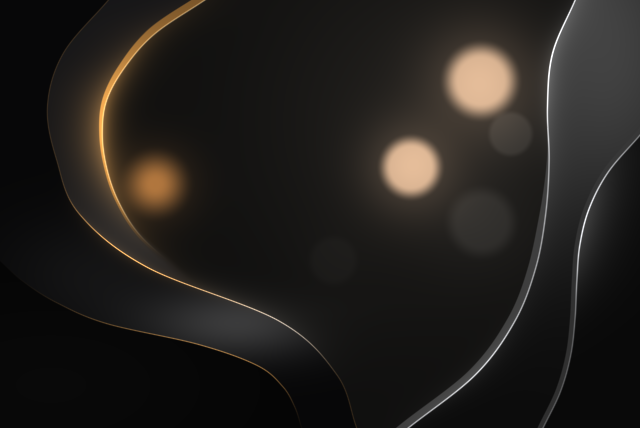
Give the GLSL for this background, as a Shadertoy shader.

```glsl
const vec3 GOLD = vec3(1.0, 0.70, 0.34);
const vec3 SILVER = vec3(0.92, 0.93, 0.95);
const vec3 CREAM = vec3(0.72, 0.58, 0.46);
const vec3 AMBER = vec3(0.58, 0.37, 0.17);
const vec3 SMOKE = vec3(0.085, 0.083, 0.08);

// Edge positions x at evenly spaced heights, from bottom to top
const float OUTER_EDGE[9] = float[9](0.836, 0.789, 0.654, 0.346, 0.186, 0.133, 0.111, 0.148, 0.254);
const float GOLD_ARC[9] = float[9](0.410, 0.326, 0.277, 0.250, 0.240, 0.250, 0.293, 0.363, 0.479);
const float LOWER_EDGE[9] = float[9](0.707, 0.691, 0.662, 0.602, 0.465, 0.250, 0.133, 0.055, 0.0);
const float RIGHT_EDGE[9] = float[9](0.957, 1.115, 1.207, 1.256, 1.279, 1.287, 1.283, 1.295, 1.348);
const float CORNER_EDGE[9] = float[9](1.273, 1.314, 1.338, 1.348, 1.352, 1.359, 1.381, 1.426, 1.5);

// Soft lights: centre, radius, edge softness
const int LIGHT_COUNT = 6;
const vec4 LIGHTS[6] = vec4[6](
    vec4(1.127, 0.811, 0.076, 0.024), vec4(0.963, 0.609, 0.064, 0.018),
    vec4(0.365, 0.570, 0.052, 0.042), vec4(1.197, 0.687, 0.050, 0.008),
    vec4(1.129, 0.480, 0.074, 0.020), vec4(0.781, 0.391, 0.054, 0.012));
const vec3 LIGHT_COLORS[6] = vec3[6](
    CREAM, CREAM, AMBER, SMOKE, SMOKE, 0.3 * SMOKE);

float bump(float x, float center, float width) {
    float t = (x - center) / width;
    return exp(-t * t);
}

float blob(vec2 p, vec2 center, vec2 size) {
    vec2 q = (p - center) / size;
    return exp(-dot(q, q));
}

// Catmull-Rom spline x(y), continued as a straight line past its ends
float splineX(float y, float knots[9], float bottom, float spacing) {
    float s = (y - bottom) / spacing;
    float c = clamp(s, 0.0, 8.0);
    int i = min(int(c), 7);
    float t = c - float(i);
    float b = knots[i];
    float d = knots[i + 1];
    float a = i > 0 ? knots[i - 1] : 2.0 * b - d;
    float e = i < 7 ? knots[i + 2] : 2.0 * d - b;
    float x = b + 0.5 * t * (d - a + t * (2.0 * a - 5.0 * b + 4.0 * d - e
            + t * (3.0 * (b - d) + e - a)));
    float endSlope = s < 0.0 ? knots[1] - knots[0] : knots[8] - knots[7];
    return x + (s - c) * endSlope;
}

// Signed distance to an edge, positive on its right
float edgeDistance(vec2 p, float knots[9], float bottom, float spacing) {
    float h = 0.003;
    float x = splineX(p.y, knots, bottom, spacing);
    float slope = (splineX(p.y + h, knots, bottom, spacing)
                 - splineX(p.y - h, knots, bottom, spacing)) / (2.0 * h);
    return (p.x - x) / sqrt(1.0 + slope * slope);
}

float cover(float d, float aa) {
    return smoothstep(-aa, aa, d);
}

float stroke(float d, float halfWidth, float aa) {
    return cover(halfWidth - abs(d), aa);
}

float glow(float d, float reach) {
    return exp(-abs(d) / reach);
}

vec3 softLight(vec2 p, vec4 light, vec3 color) {
    float d = length(p - light.xy);
    float disc = 1.0 - smoothstep(light.z - light.w, light.z + light.w, d);
    float halo = exp(-pow(d / (light.z * 1.75), 2.0));
    return color * (0.80 * disc + 0.27 * halo);
}

void mainImage(out vec4 fragColor, in vec2 fragCoord) {
    vec2 p = fragCoord / iResolution.y;
    p.x *= 1.5 * iResolution.y / iResolution.x;
    float aa = 0.9 / iResolution.y;

    float outer = edgeDistance(p, OUTER_EDGE, 0.0, 0.125);
    float arc = edgeDistance(p, GOLD_ARC, 0.375, 0.078);
    float lower = edgeDistance(p, LOWER_EDGE, 0.0, 0.0488);
    float right = edgeDistance(p, RIGHT_EDGE, 0.0, 0.125);
    float corner = edgeDistance(p, CORNER_EDGE, 0.0, 0.0855);

    // Dark centre with soft lights
    vec3 col = vec3(0.058, 0.057, 0.055);
    col += vec3(0.070, 0.064, 0.056) * blob(p, vec2(1.02, 0.72), vec2(0.42, 0.42));
    col += 0.10 * glow(outer, 0.035) * bump(p.y, 0.27, 0.09);
    for (int i = 0; i < LIGHT_COUNT; i++) {
        col += softLight(p, LIGHTS[i], LIGHT_COLORS[i]);
    }

    // Upper ribbon and its gold arc
    float arcFade = smoothstep(0.39, 0.56, p.y);
    vec3 ribbon = vec3(0.085, 0.085, 0.092) + 0.06 * blob(p, vec2(0.30, 0.44), vec2(0.16, 0.18));
    col = mix(col, ribbon, cover(-arc, aa + 0.012 * (1.0 - arcFade)));
    float arcGlow = bump(p.y, 0.70, 0.20);
    float arcReach = arc < 0.0 ? 0.042 : 0.026;
    col += GOLD * 0.50 * glow(arc, arcReach) * arcGlow;
    float arcWidth = 0.003 + 0.006 * smoothstep(0.6, 1.0, p.y);
    float arcBand = stroke(arc + arcWidth, arcWidth, aa);
    col = mix(col, GOLD * (0.42 + 0.58 * arcGlow), arcBand * arcFade);
    col += vec3(0.35, 0.32, 0.25) * stroke(arc, 0.0015, aa) * arcFade;

    // Lower ribbon with thin lit edges
    vec3 sheet = vec3(0.027, 0.027, 0.030) + 0.05 * blob(p, vec2(0.22, 0.36), vec2(0.22, 0.14));
    sheet += 0.20 * blob(p, vec2(0.56, 0.245), vec2(0.22, 0.085));
    col = mix(col, sheet, cover(-outer, aa));
    float outerGold = bump(p.y, 0.40, 0.10);
    float outerSilver = bump(p.y, 0.25, 0.075);
    col += stroke(outer, 0.0012, aa) * (GOLD * (0.16 + 0.85 * outerGold) + SILVER * 0.5 * outerSilver);
    col += GOLD * 0.13 * glow(outer, 0.012) * outerGold;

    vec3 shadow = vec3(0.018) + 0.016 * blob(p, vec2(0.12, 0.1), vec2(0.4, 0.2));
    col = mix(col, shadow, cover(-lower, aa));
    col += GOLD * 0.60 * stroke(lower, 0.0012, aa) * bump(p.y, 0.17, 0.10);

    // Right panel: lit top, silver rim
    vec3 panel = vec3(0.045) + 0.21 * blob(p, vec2(1.43, 0.88), vec2(0.24, 0.42));
    panel += 0.09 * glow(right, 0.045) * smoothstep(0.0, 0.6, p.y);
    col = mix(col, panel, cover(right, aa));
    float rimWidth = 0.009 * (1.0 - smoothstep(0.40, 0.75, p.y));
    col = mix(col, vec3(0.27), 0.85 * stroke(right + rimWidth, rimWidth, aa) * step(0.0005, rimWidth));
    float rimLight = 0.50 + 0.45 * bump(p.y, 0.86, 0.16) + 0.25 * bump(p.y, 0.15, 0.12);
    col += SILVER * rimLight * stroke(right, 0.0016, aa);
    col += 0.14 * glow(right, 0.020) * (bump(p.y, 0.84, 0.17) + 0.5 * bump(p.y, 0.13, 0.12));

    // Corner panel with a silver rim
    float cornerLight = bump(p.y, 0.48, 0.15);
    vec3 cornerCol = vec3(0.035) + 0.22 * glow(corner, 0.055) * cornerLight;
    col = mix(col, cornerCol, cover(corner, aa));
    col = mix(col, vec3(0.22), 0.8 * stroke(corner + 0.006, 0.006, aa));
    col += SILVER * (0.25 + 0.65 * cornerLight) * stroke(corner, 0.0016, aa);

    fragColor = vec4(clamp(col, 0.0, 1.0), 1.0);
}
```
